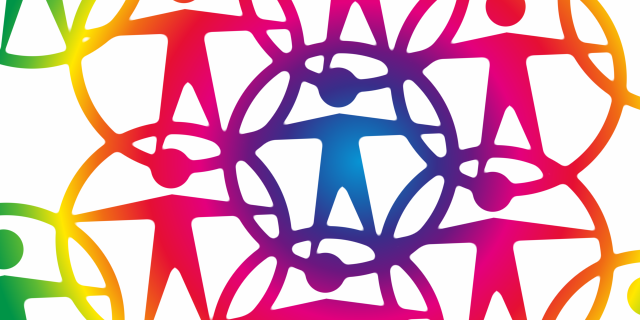
This pattern is drawn by a Shadertoy shader. Its source:

```glsl
// Interlocking rings, each holding a figure with outstretched arms, on a tilted
// hexagonal lattice. Distance functions are blended with soft joins, then
// coloured by one radial rainbow running from blue outward to green.

// Lengths are in hundredths of the canvas height.

float softMin(float a, float b, float k) {
    float h = max(k - abs(a - b), 0.0) / k;
    return min(a, b) - h * h * k * 0.25;
}

float softMax(float a, float b, float k) {
    return -softMin(-a, -b, k);
}

// Figure centred in its ring, mirrored about the vertical axis
float figure(vec2 p) {
    float x = abs(p.x), y = p.y;
    float arms = max((y - 14.3 + 0.172 * x) * 0.985, 6.8 - y);
    float torso = max(y - 9.0, (x + 0.155 * y - 6.35) * 0.988);
    float legGap = softMax(y + 8.1, (x + 0.4 * y + 2.6) * 0.928, 2.6);
    float body = max(softMin(arms, torso, 3.0), -legGap);
    body = max(body, length(p) - 35.0);
    float head = length(p - vec2(0.0, 22.4)) - 6.25;
    return min(body, head);
}

float ringedFigure(vec2 p) {
    float ring = abs(length(p) - 35.0) - 1.95;
    vec2 tilted = vec2(dot(p, vec2(1.0, 0.04)), dot(p, vec2(-0.04, 1.0)));
    return softMin(ring, figure(tilted), 1.6);
}

// Lattice sites: the centre, its six neighbours and six at twice the distance
float pattern(vec2 p) {
    float d = 1000.0;
    for (int i = -2; i <= 2; i++) {
        for (int j = -2; j <= 2; j++) {
            int steps = i * i + j * j - i * j;
            if (steps == 3 || steps > 4) continue;
            vec2 site = float(i) * vec2(52.3, 25.3) + float(j) * vec2(-4.04, -57.9);
            d = softMin(d, ringedFigure(p - site), 1.6);
        }
    }
    return d;
}

// Colour stops: rgb and the radius at which each is reached
vec3 rainbow(float radius) {
    vec4 stops[10] = vec4[10](
        vec4(0.03, 0.58, 0.83, 0.0),
        vec4(0.10, 0.37, 0.67, 13.0),
        vec4(0.22, 0.18, 0.54, 24.0),
        vec4(0.42, 0.09, 0.50, 35.0),
        vec4(0.89, 0.00, 0.49, 50.0),
        vec4(0.90, 0.06, 0.20, 67.0),
        vec4(0.94, 0.42, 0.08, 82.0),
        vec4(1.00, 0.91, 0.00, 95.0),
        vec4(0.37, 0.73, 0.20, 108.0),
        vec4(0.00, 0.58, 0.28, 119.0));
    vec3 color = stops[0].rgb;
    for (int i = 1; i < 10; i++) {
        float t = clamp((radius - stops[i - 1].w) / (stops[i].w - stops[i - 1].w), 0.0, 1.0);
        color = mix(color, stops[i].rgb, t);
    }
    return color;
}

void mainImage(out vec4 fragColor, in vec2 fragCoord) {
    float unit = 100.0 / iResolution.y;
    vec2 p = (fragCoord - 0.5 * iResolution.xy) * unit;

    float d = pattern(p - vec2(6.6, 0.3));
    float ink = 1.0 - smoothstep(-0.7 * unit, 0.7 * unit, d);
    vec3 color = rainbow(length(p - vec2(12.5, -0.5)));
    fragColor = vec4(mix(vec3(0.995), color, ink), 1.0);
}
```
